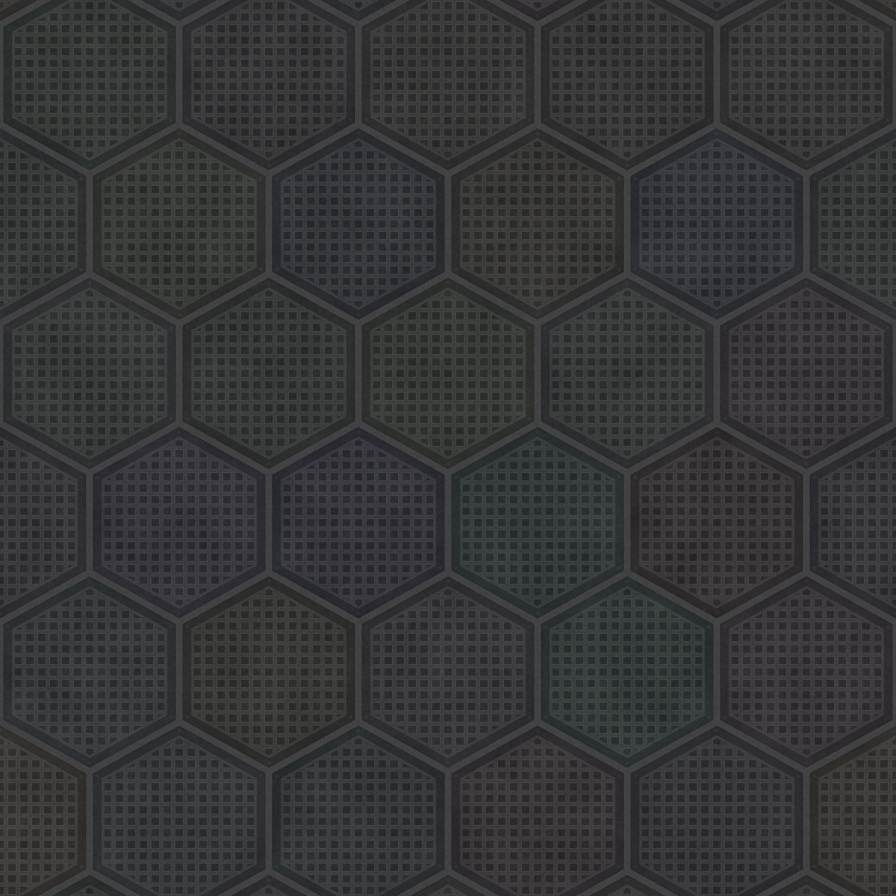
Write a Shadertoy shader that draws this pattern.

```glsl
const vec2 TILES = vec2(5.0, 6.0);      // repeats across and down
const float ROW_STEP = 0.8660254;       // row spacing for hexagons of width 1
const float SEAM_HALF = 0.019;
const float FIELD_EDGE = 0.071;
const float GRID_COUNT = 15.0;          // grid cells per tile width
const vec3 DARK = vec3(0.174, 0.175, 0.183);
const vec3 MID = vec3(0.232, 0.233, 0.235);
const vec3 LIGHT = vec3(0.262, 0.262, 0.268);

float hash(vec2 p) {
    vec3 h = fract(vec3(p.xyx) * 0.1031);
    h += dot(h, h.yzx + 33.33);
    return fract((h.x + h.y) * h.z);
}

float valueNoise(vec2 p) {
    vec2 cell = floor(p), f = fract(p);
    f = f * f * (3.0 - 2.0 * f);
    float low = mix(hash(cell), hash(cell + vec2(1, 0)), f.x);
    float high = mix(hash(cell + vec2(0, 1)), hash(cell + vec2(1, 1)), f.x);
    return mix(low, high, f.y);
}

float fractalNoise(vec2 p) {
    float sum = 0.0, weight = 0.5;
    for (int i = 0; i < 4; i++) {
        sum += weight * valueNoise(p);
        p = p * 2.03 + 17.3;
        weight *= 0.5;
    }
    return sum;
}

// Antialiased coverage of the positive side of a distance
float fill(float d, float aa) {
    return clamp(d / aa + 0.5, 0.0, 1.0);
}

float stroke(float d, float halfWidth, float aa) {
    return fill(d + halfWidth, aa) - fill(d - halfWidth, aa);
}

// Offset from the centre of the nearest hexagon
vec2 hexLocal(vec2 p) {
    vec2 period = vec2(1.0, 2.0 * ROW_STEP);
    vec2 origin = vec2(0.0, 0.5 * ROW_STEP);
    vec2 a = mod(p - origin + 0.5 * period, period) - 0.5 * period;
    vec2 b = mod(p - origin, period) - 0.5 * period;
    return dot(a, a) < dot(b, b) ? a : b;
}

float hexEdgeDistance(vec2 p) {
    p = abs(p);
    return 0.5 - max(p.x, dot(p, vec2(0.5, ROW_STEP)));
}

float rivets(vec2 p, float aa) {
    p = abs(p);
    float d = min(length(p - vec2(0.0, 0.525)), length(p - vec2(0.4547, 0.2625)));
    return fill(0.009 - d, aa);
}

// Cluster of fine curved scratches inside one tile
float scratches(vec2 p, vec2 id, float aa) {
    float sum = 0.0;
    vec2 cluster = 0.4 * (vec2(hash(id + 3.1), hash(id + 7.7)) - 0.5);
    for (int i = 0; i < 10; i++) {
        vec2 seed = id + float(i) * vec2(11.3, 5.9);
        vec2 centre = cluster + 0.34 * (vec2(hash(seed + 1.7), hash(seed + 9.2)) - 0.5);
        float angle = 6.2832 * hash(id + 13.0) + 1.6 * hash(seed + 21.0);
        float c = cos(angle), s = sin(angle);
        vec2 q = mat2(c, -s, s, c) * (p - centre);
        q.y += (hash(seed + 31.0) - 0.5) * 3.0 * q.x * q.x;
        float reach = mix(0.06, 0.22, hash(seed + 41.0));
        sum += stroke(q.y, 0.0016, aa) * smoothstep(reach, 0.0, abs(q.x));
    }
    return sum * mix(0.1, 1.0, pow(hash(id + 51.0), 2.0));
}

// Recessed squares in x, thin raised rims around them in y
vec2 squareGrid(vec2 p, float aa) {
    vec2 cell = abs(fract(p * GRID_COUNT + 0.5) - 0.5) / GRID_COUNT;
    float d = 0.31 / GRID_COUNT - max(cell.x, cell.y);
    return vec2(fill(d, aa), stroke(d + 0.003, 0.003, aa));
}

void mainImage(out vec4 fragColor, in vec2 fragCoord) {
    vec2 p = fragCoord / iResolution.xy * TILES * vec2(1.0, ROW_STEP);
    float aa = TILES.x / iResolution.x;
    vec2 local = hexLocal(p);
    vec2 centre = p - local;
    vec2 id = mod(floor(vec2(centre.x + 0.25, centre.y / ROW_STEP)), TILES);
    float edge = hexEdgeDistance(local);

    // Dark frame and field with its grid
    float field = fill(edge - FIELD_EDGE, aa);
    float inner = fill(edge - FIELD_EDGE - 0.012, aa);
    vec2 grid = squareGrid(local, aa) * inner;
    vec2 squareId = floor(local * GRID_COUNT + 0.5);
    float squareShade = 0.018 * (hash(squareId + id * 37.0 + 60.0) - 0.5);
    vec3 color = mix(DARK, MID, field);
    color = mix(color, LIGHT, 0.8 * grid.y);
    color = mix(color, DARK + squareShade - 0.004, grid.x);
    color = mix(color, LIGHT, 0.65 * stroke(edge - FIELD_EDGE, 0.004, aa));
    color += 0.03 * rivets(local, aa);

    // Tint, blotches and scratches of each tile
    vec3 tint = vec3(hash(id + 71.0), hash(id + 83.0), hash(id + 97.0)) - 0.5;
    color += 0.022 * tint;
    color += 0.05 * (fractalNoise(local * 5.0 + id * 19.0 + 40.0) - 0.47);
    color += 0.045 * scratches(local, id, aa) * fill(edge - SEAM_HALF, aa);

    // Seam with a soft dark lip
    color -= 0.014 * stroke(edge - SEAM_HALF - 0.004, 0.004, aa);
    color = mix(color, LIGHT - 0.004, fill(SEAM_HALF - edge, aa));

    // Fine grain
    color += 0.026 * (valueNoise(p * 95.0) - 0.5);
    fragColor = vec4(color, 1.0);
}
```
